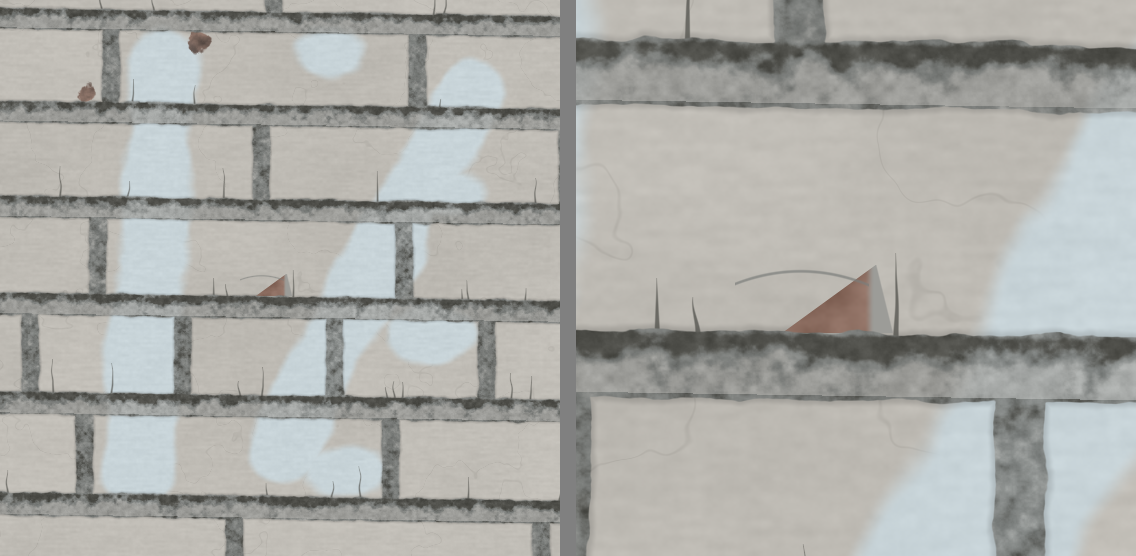
Left: the whole. Right: its middle third, enlarged.
A Shadertoy shader for this texture:

```glsl
// Weathered cream brick wall with rough grey mortar, cracks and pale paint washes.

// Layout, in fractions of the canvas
const float FIRST_ROW = 0.049;    // top of the first full course
const float ROW_PITCH = 0.1658;   // course spacing at the top
const float ROW_GROWTH = 0.00184; // courses widen downwards
const float TILT = 0.0156;        // fall of the courses to the right
const float BRICK_SHARE = 0.80;   // brick height per course
const float STRETCHER = 0.547;    // long brick plus joint
const float FIRST_JOINT = 0.198;
const float ROW_DRIFT = 0.0117;   // joints slide left in each course
const float ODD_SHIFT = 0.28;
const float HEADER_SHIFT = 0.163; // offset of the short-brick course
const float JOINT = 0.026;
const float EROSION = 0.007;
const float CRACK_WIDTH = 0.0016;

const vec3 BRICK = vec3(0.755, 0.742, 0.715);
const vec3 PAINT = vec3(0.785, 0.835, 0.855);
const vec3 MORTAR_LIGHT = vec3(0.61, 0.61, 0.595);
const vec3 MORTAR_MID = vec3(0.48, 0.49, 0.48);
const vec3 MORTAR_DARK = vec3(0.31, 0.31, 0.29);
const vec3 CLAY = vec3(0.55, 0.43, 0.38);

float hash(vec2 p) {
    return fract(sin(dot(p, vec2(127.1, 311.7))) * 43758.5453);
}

float noise(vec2 p) {
    vec2 i = floor(p), f = fract(p);
    f = f * f * (3.0 - 2.0 * f);
    return mix(mix(hash(i), hash(i + vec2(1, 0)), f.x),
               mix(hash(i + vec2(0, 1)), hash(i + vec2(1, 1)), f.x), f.y);
}

float fbm(vec2 p) {
    float sum = 0.0, amp = 0.533;
    for (int i = 0; i < 4; i++) {
        sum += amp * noise(p);
        p = p * 2.03 + 17.3;
        amp *= 0.5;
    }
    return sum;
}

float sdBox(vec2 p, vec2 halfSize) {
    vec2 q = abs(p) - halfSize;
    return length(max(q, 0.0)) + min(max(q.x, q.y), 0.0);
}

float sdCapsule(vec2 p, vec2 a, vec2 b, float radius) {
    vec2 pa = p - a, ba = b - a;
    return length(pa - ba * clamp(dot(pa, ba) / dot(ba, ba), 0.0, 1.0)) - radius;
}

// Coverage of the pale washes: two broad streaks and a few splashes
float paintMask(vec2 p) {
    float d = sdCapsule(p, vec2(0.285, 0.12), vec2(0.245, 0.84), 0.062);
    d = min(d, sdCapsule(p, vec2(0.83, 0.17), vec2(0.51, 0.80), 0.058));
    for (int i = 0; i < 4; i++) {
        float k = float(i);
        vec2 c = vec2(0.57 + 0.28 * hash(vec2(k, 3.0)), 0.10 + 0.25 * k);
        d = min(d, length((p - c) * vec2(0.65, 1.0)) - 0.045);
    }
    d += 0.055 * (fbm(p * 8.0) - 0.5);
    return 1.0 - smoothstep(-0.008, 0.009, d);
}

// Upright cracks that start at the lower edge of a brick
float crackMask(vec2 local, vec2 halfSize, vec2 id, float aa) {
    float mask = 0.0, rise = halfSize.y - local.y;
    for (int i = 0; i < 4; i++) {
        vec2 seed = id * 3.7 + float(i) * 11.3;
        float x = (hash(seed) * 1.8 - 0.9) * halfSize.x;
        float reach = halfSize.y * mix(0.25, 0.9, hash(seed + 5.1));
        float wander = 0.006 * (noise(vec2(rise * 50.0, x * 90.0)) - 0.5);
        float width = CRACK_WIDTH * (1.0 - rise / reach);
        float dist = abs(local.x - x - wander) - width;
        float shown = step(0.5, hash(seed + 9.7)) * step(rise, reach);
        mask = max(mask, shown * (1.0 - smoothstep(-aa, aa, dist)));
    }
    return mask;
}

void mainImage(out vec4 fragColor, in vec2 fragCoord) {
    vec2 p = fragCoord / iResolution.xy;
    p.y = 1.0 - p.y;
    float aa = 1.0 / iResolution.y;
    float grain = fbm(p * 150.0) - 0.5;
    float paint = paintMask(p);

    // Course and brick coordinates
    float y = p.y - TILT * p.x - FIRST_ROW;
    float r = (sqrt(ROW_PITCH * ROW_PITCH + 4.0 * ROW_GROWTH * y) - ROW_PITCH) / (2.0 * ROW_GROWTH);
    float pitch = ROW_PITCH + 2.0 * ROW_GROWTH * r;
    float s = r + 0.5 * (1.0 - BRICK_SHARE);
    float row = floor(s);
    float header = step(abs(mod(row, 6.0) - 3.0), 0.1);
    float width = STRETCHER * mix(1.0, 0.497, header);
    float start = FIRST_JOINT - ROW_DRIFT * row + mix(ODD_SHIFT * mod(row, 2.0), HEADER_SHIFT, header);
    float column = (p.x - start) / width;
    vec2 id = vec2(floor(column), row);
    vec2 local = vec2((fract(column) - 0.5) * width, (fract(s) - 0.5) * pitch);
    vec2 halfSize = 0.5 * vec2(width - JOINT, BRICK_SHARE * pitch);
    float edge = sdBox(local, halfSize - 0.003) - 0.003 + EROSION * pow(fbm(p * 42.0 + id), 1.5);

    // Mortar: shadow below each brick, lit sand above the next
    float bed = (fract(r) - BRICK_SHARE) / (1.0 - BRICK_SHARE);
    float rough = fbm(p * 55.0) - 0.5;
    float light = mix(0.45, smoothstep(0.05, 0.65, bed + 0.5 * rough), smoothstep(-0.1, 0.05, bed));
    light = clamp(light + 0.9 * rough + 0.5 * grain, 0.0, 1.0);
    vec3 mortar = mix(MORTAR_DARK, MORTAR_MID, smoothstep(0.0, 0.5, light));
    mortar = mix(mortar, MORTAR_LIGHT, smoothstep(0.45, 1.0, light));
    mortar = mix(mortar, PAINT, 0.22 * paint * light) + 0.16 * grain;

    // Brick face: tint, stains, faint crazing, wash and cracks
    vec3 face = BRICK + 0.025 * (hash(id) - 0.5) + 0.05 * (fbm(p * vec2(5.0, 9.0)) - 0.5);
    face -= 0.035 * (1.0 - smoothstep(0.0, 0.008, abs(fbm(p * 9.0 + id) - 0.5)));
    face = mix(face, PAINT, 0.95 * paint);
    face += 0.035 * grain + 0.025 * (noise(p * vec2(45.0, 230.0)) - 0.5);
    face *= 1.0 - 0.12 * smoothstep(-0.005, 0.0, edge);
    face = mix(face, MORTAR_DARK, 0.75 * crackMask(local, halfSize, id, aa));

    // Flaked triangle baring clay, with a lifted pale side and a curved crack
    float h = (0.533 - p.y) / 0.041;
    float left = mix(0.456, 0.512, h), right = mix(0.522, 0.512, h);
    float flake = smoothstep(-aa, aa, min(p.x - left, right - p.x)) * step(0.0, h) * step(h, 1.0);
    vec3 bare = mix(CLAY + 0.2 * rough, MORTAR_LIGHT, smoothstep(0.505, 0.511, p.x));
    face = mix(face, bare, flake);
    float arc = abs(p.y - 0.496 - 5.0 * pow(p.x - 0.467, 2.0)) - 0.0008;
    face = mix(face, MORTAR_MID, 0.7 * (1.0 - smoothstep(-aa, aa, arc)) * step(abs(p.x - 0.468), 0.04));

    // Two worn pits
    float pit = min(length(p - vec2(0.354, 0.07)) - 0.018, length(p - vec2(0.155, 0.173)) - 0.015);
    face = mix(face, CLAY * (0.9 + rough), 0.85 * (1.0 - smoothstep(-0.003, 0.003, pit + 0.03 * rough)));

    fragColor = vec4(mix(face, mortar, smoothstep(-aa, aa, edge)), 1.0);
}
```
